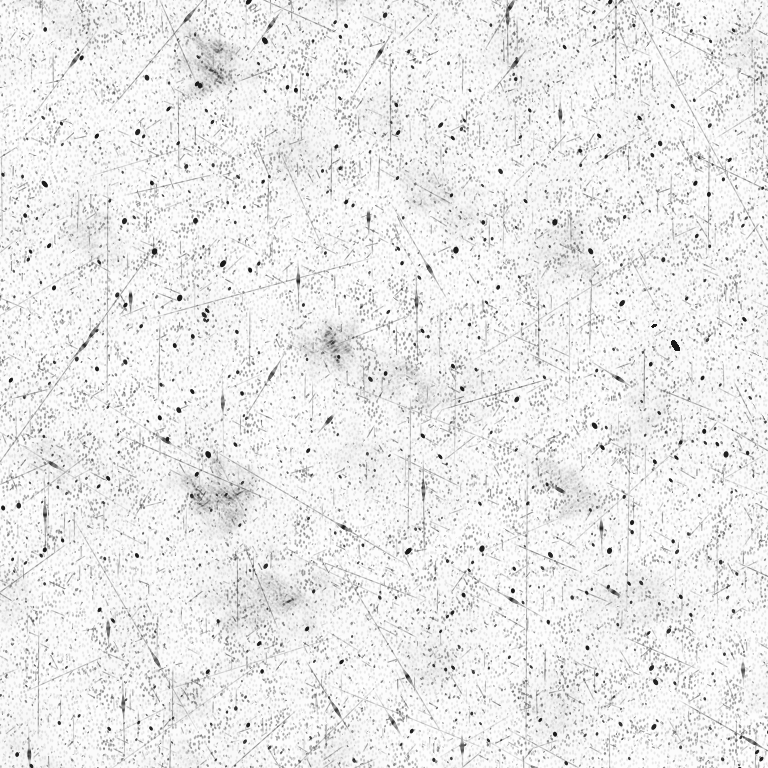
This texture is drawn by a Shadertoy shader. Its source:

```glsl
vec3 hash(vec2 p) {
    vec3 q = fract(p.xyx * vec3(.1031, .1030, .0973));
    q += dot(q, q.yxz + 33.33);
    return fract((q.xxy + q.yzz) * q.zyx);
}

float softness() { return max(.0015, 1. / iResolution.y); }

// Layered sines: broad patches of wear, about 0 to 1
float patches(vec2 p) {
    float a = sin(p.x * 17. + 2. * sin(p.y * 11.)) * sin(p.y * 19. + 1.7 * sin(p.x * 13.));
    float b = sin(p.x * 43. - p.y * 27. + 2. * sin(p.y * 31.));
    return clamp(.5 + .35 * a + .2 * b, 0., 1.);
}

// Cellular noise: distance to the nearest scattered point
float cellular(vec2 p) {
    float nearest = 2.;
    for (int y = -1; y <= 1; y++)
    for (int x = -1; x <= 1; x++) {
        vec2 cell = floor(p) + vec2(x, y);
        nearest = min(nearest, length(cell + hash(cell).xy - p));
    }
    return nearest;
}

// Straight scratches, one per cell, in vertical, falling and rising families
float scratches(vec2 uv, float count, float seed, float density, float upright, float strength) {
    float ink = 0.;
    for (int y = -1; y <= 1; y++)
    for (int x = -1; x <= 1; x++) {
        vec2 cell = floor(uv * count) + vec2(x, y);
        vec3 place = hash(cell + seed), kind = hash(cell + seed + 57.);
        if (place.z > density) continue;
        float angle = .2 + .85 * kind.y;
        if (kind.x < upright) angle = 1.57 + .06 * (kind.y - .5);
        else if (kind.x < upright + .25) angle = -.36 - .2 * kind.y;
        else if (kind.x > .9) angle = -1.2 + .2 * kind.y;
        vec2 dir = vec2(cos(angle), sin(angle));
        vec2 d = uv - (cell + place.xy) / count;
        float along = dot(d, dir), across = abs(d.x * dir.y - d.y * dir.x);
        float reach = (.2 + .75 * kind.z * kind.z) / count;
        float swell = step(.7, kind.y) * exp(-pow((along - .3 * reach) / .009, 2.)) * step(count, 12.);
        float width = .0018 * swell;
        float line = 1. - smoothstep(width, width + softness(), across);
        line *= 1. - smoothstep(.6 * reach, reach, abs(along));
        float broken = .7 + .3 * sin(along * 190. + kind.x * 40.) * sin(along * 530.);
        ink = max(ink, line * broken * mix(strength * (.4 + place.z / density), .9, swell));
    }
    return ink;
}

// Round to ragged specks, mostly tiny with a few large
float specks(vec2 uv, float count, float seed, float density, float size) {
    float ink = 0.;
    for (int y = -1; y <= 1; y++)
    for (int x = -1; x <= 1; x++) {
        vec2 cell = floor(uv * count) + vec2(x, y);
        vec3 place = hash(cell + seed), kind = hash(cell + seed + 91.);
        if (place.z > density) continue;
        vec2 d = uv - (cell + place.xy) / count;
        d.x += d.y * (kind.y - .5);
        float radius = size * (.1 + kind.x * kind.x * kind.x);
        float spot = 1. - smoothstep(radius, radius + softness(), length(d * vec2(1., .8)));
        ink = max(ink, spot * (.3 + .6 * kind.x));
    }
    return ink;
}

// Ragged grey stains broken by streaks and grain, a few with a dark gouge
float smudges(vec2 uv) {
    vec2 bent = uv + .014 * sin(uv.yx * 61. + 3. * sin(uv * 47.)) + .006 * sin(uv.yx * 173.);
    vec2 falling = mat2(.85, -.53, .53, .85) * uv;
    vec2 rising = mat2(.64, -.77, .77, .64) * uv;
    float hatchA = 1. - smoothstep(.05, .6, cellular(falling * vec2(60., 230.)));
    float hatchB = 1. - smoothstep(.05, .6, cellular(rising * vec2(230., 50.)));
    float grain = 1. - smoothstep(.1, .5, cellular(uv * 240.));
    float ink = 0.;
    for (int y = -1; y <= 1; y++)
    for (int x = -1; x <= 1; x++) {
        vec2 cell = floor(uv * 6.) + vec2(x, y);
        vec3 place = hash(cell + 13.), kind = hash(cell + 71.);
        if (place.z > .75) continue;
        vec2 d = bent - (cell + place.xy) / 6.;
        vec2 g = vec2(dot(d, vec2(.85, -.53)), dot(d, vec2(.53, .85)));
        float stain = exp(-g.x * g.x / mix(.0006, .0022, kind.x) - g.y * g.y / mix(.0012, .0004, kind.x));
        float strength = .07 + .3 * pow(kind.y, 4.);
        float hatch = mix(hatchA, hatchB, step(.5, kind.z));
        ink += stain * strength * (.35 + .6 * hatch + .5 * grain);
        float gouge = exp(-g.y * g.y / .000012 - g.x * g.x / .0004);
        ink += step(.8, kind.y) * gouge * (.1 + .7 * hatchA);
    }
    return min(ink, .75);
}

void mainImage(out vec4 fragColor, in vec2 fragCoord) {
    vec2 uv = fragCoord / iResolution.y;
    float wear = patches(uv), clumps = patches(uv * 2.7 + 3.);

    // Long hairlines, then medium and short nicks
    float lines = max(scratches(uv, 3., 5., .9, .2, .32), scratches(uv, 4., 123., .9, .3, .34));
    lines = max(lines, scratches(uv, 5., 211., .8, .4, .36));
    lines = max(lines, scratches(uv, 11., 307., .7, .45, .36));
    lines = max(lines, scratches(uv, 32., 401., .15 + .4 * clumps, .4, .36));
    lines = max(lines, scratches(uv, 70., 509., .55 * clumps, .35, .4));

    // Spatter, dust and faint clumped grit
    float spatter = max(specks(uv, 24., 17., .4, .0026), specks(uv, 60., 33., .3, .0017));
    float dust = specks(uv, 130., 47., .25 + .4 * wear, .0008) * .5;
    float grit = 1. - smoothstep(.08, .45, cellular(uv * vec2(210., 150.) + 40.));
    grit *= .08 + .3 * smoothstep(.55, .95, clumps);

    float paper = .993 - .02 * wear * wear;
    float shade = paper * (1. - lines) * (1. - spatter) * (1. - dust) * (1. - grit) * (1. - smudges(uv));
    fragColor = vec4(vec3(max(shade, .1)), 1.);
}
```
